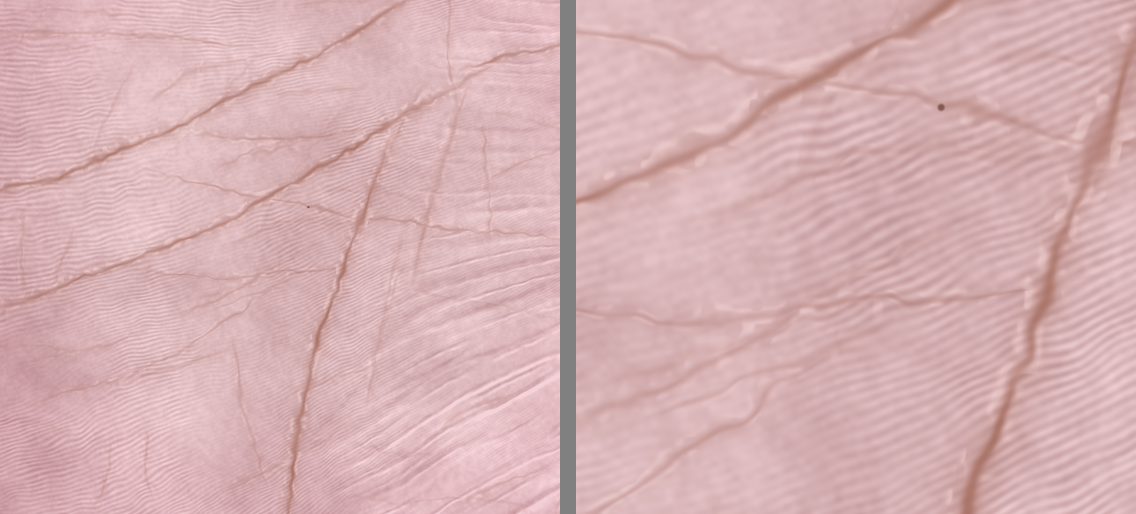
Left, the full canvas; right, a detail of the centre.
Reproduce this texture procedurally as a Shadertoy shader.

```glsl
// Close view of pale pink palm skin: mottled tone, broken curved friction ridges,
// soft uneven brown creases with beaded pale rims, and fanned wrinkles at the right.
// Skin tone is one scalar sent through two colours; grooves are tinted on top.
#define SHADE vec3(0.785, 0.620, 0.637)
#define LIGHT vec3(0.925, 0.788, 0.808)
#define GROOVE vec3(0.640, 0.420, 0.365)
#define BLUSH vec3(0.000, 0.030, 0.014)
#define RIDGE_COUNT 94.0
#define RIDGE_DEPTH 0.18
#define WRINKLE_COUNT 25.0
#define WRINKLE_DEPTH 0.95
#define CREASE_WIDTH 0.0036
#define FINE_LINES 44
#define GRAIN_SCALE 210.0

float hash(vec2 p) {
    vec3 q = fract(vec3(p.xyx) * 0.1031);
    q += dot(q, q.yzx + 33.33);
    return fract((q.x + q.y) * q.z);
}
float noise(vec2 p) {
    vec2 i = floor(p), f = fract(p);
    f = f * f * (3.0 - 2.0 * f);
    return mix(mix(hash(i), hash(i + vec2(1, 0)), f.x),
               mix(hash(i + vec2(0, 1)), hash(i + vec2(1, 1)), f.x), f.y);
}
float fbm(vec2 p) {
    float sum = 0.0, gain = 0.533;
    for (int i = 0; i < 4; i++) {
        sum += gain * noise(p);
        p = mat2(1.6, 1.2, -1.2, 1.6) * p + 7.3;
        gain *= 0.5;
    }
    return sum;
}

// Adds one bowed crease from a to b; marks.x is the groove, marks.y the pale rim.
void addCrease(inout vec2 marks, vec2 p, vec2 a, vec2 b, float bow, float size, float depth) {
    float len = length(b - a);
    vec2 along = (b - a) / len;
    float s = dot(p - a, along) / len;
    float h = dot(p - a, vec2(-along.y, along.x)) - 4.0 * bow * s * (1.0 - s);
    float taper = smoothstep(0.0, 0.25, s) * smoothstep(1.0, 0.75, s);
    float w = CREASE_WIDTH * size * (0.5 + 0.9 * noise(p * 38.0 + a * 50.0));
    float broken = 0.35 + 0.9 * noise(p * 24.0 + b * 40.0);
    float core = exp(-h * h / (w * w)) * broken;
    float halo = exp(-h * h / (16.0 * w * w));
    float edge = (abs(h - 0.5 * w) - 2.0 * w) / w;
    float beads = smoothstep(0.4, 0.75, noise(p * 120.0));
    marks.x = max(marks.x, depth * taper * (0.66 * core + 0.34 * halo));
    marks.y += depth * taper * exp(-edge * edge) * beads;
}

// Height of the stretched, fanned wrinkles: sharp valleys at two scales.
float wrinkleHeight(vec2 q) {
    float n = noise(vec2(q.x * 4.0, q.y * WRINKLE_COUNT));
    float m = noise(vec2(q.x * 7.0 + 9.0, q.y * WRINKLE_COUNT * 2.0));
    return smoothstep(0.0, 0.25, abs(n - 0.5)) + 0.6 * smoothstep(0.0, 0.3, abs(m - 0.5));
}

void mainImage(out vec4 fragColor, in vec2 fragCoord) {
    vec2 uv = fragCoord / iResolution.xy;
    vec2 p = fragCoord / iResolution.y;
    vec2 bend = vec2(noise(p * 9.0), noise(p * 9.0 + 31.0)) - 0.5;
    vec2 jitter = vec2(noise(p * 55.0), noise(p * 55.0 + 17.0)) - 0.5;
    vec2 c = p + 0.018 * bend + 0.008 * jitter;

    // Mottled base tone, brighter at the top and the lower right
    float tone = 0.49 + 0.85 * (fbm(p * 3.2 + 4.0) - 0.5) + 0.70 * (fbm(p * 11.0) - 0.5);
    tone += 0.30 * smoothstep(0.5, 0.0, length(uv - vec2(0.95, 0.05)));
    tone += 0.16 * smoothstep(0.5, 1.0, uv.y) - 0.20 * smoothstep(0.25, 0.0, uv.x);
    tone -= 0.18 * smoothstep(0.35, 0.0, uv.y) * (1.0 - uv.x);

    // Friction ridges that turn from falling (top left) to rising (bottom, centre)
    float thumb = smoothstep(0.0, 0.22, p.x - 0.56 - 0.22 * p.y);
    float flow = p.y + p.x * (0.6 * p.y - 0.4) - 0.35 * p.x * p.x;
    float phase = RIDGE_COUNT * flow + 5.0 * noise(p * 4.0) + 1.1 * noise(p * 32.0);
    float patchy = 0.2 + 1.2 * smoothstep(0.25, 0.75, noise(p * 7.0 + 3.0));
    patchy *= 0.4 + 1.2 * noise(p * 50.0 + 8.0);
    tone += RIDGE_DEPTH * sin(6.2832 * phase) * patchy * mix(1.0, 0.3, thumb);

    // Fanned wrinkles, lit from above
    float slope = mix(0.55, -0.06, smoothstep(0.2, 0.8, p.y));
    vec2 fan = vec2(p.x, p.y - slope * (p.x - 0.9)) + 0.014 * bend + 0.004 * jitter;
    float relief = wrinkleHeight(fan) - wrinkleHeight(fan + vec2(0.0, 0.004));
    float strength = thumb * mix(1.0, 0.6, smoothstep(0.4, 0.7, p.y));
    strength *= 0.5 + noise(p * 60.0 + 5.0);
    tone += WRINKLE_DEPTH * strength * clamp(relief, -0.4, 0.6);

    // Three main creases, then the secondary ones branching between them
    vec2 marks = vec2(0.0);
    addCrease(marks, c, vec2(-0.30, 0.54), vec2(0.95, 1.11), -0.070, 1.15, 0.92);
    addCrease(marks, c, vec2(-0.15, 0.35), vec2(1.06, 0.95), -0.058, 1.05, 0.86);
    addCrease(marks, c, vec2(0.54, -0.16), vec2(0.81, 0.82), 0.055, 1.20, 1.00);
    addCrease(marks, c, vec2(0.88, 0.86), vec2(1.25, 0.90), 0.030, 0.9, 0.70);
    addCrease(marks, c, vec2(0.20, 0.71), vec2(1.22, 0.54), -0.045, 0.7, 0.50);
    addCrease(marks, c, vec2(0.33, 0.76), vec2(0.78, 0.76), -0.034, 0.8, 0.42);
    addCrease(marks, c, vec2(0.24, 0.48), vec2(0.74, 0.50), -0.032, 0.7, 0.42);
    addCrease(marks, c, vec2(0.02, 0.20), vec2(0.58, 0.47), -0.035, 0.7, 0.42);
    addCrease(marks, c, vec2(-0.12, 0.92), vec2(0.58, 0.89), 0.030, 0.8, 0.40);
    addCrease(marks, c, vec2(0.66, 0.45), vec2(0.86, 0.88), 0.015, 1.4, 0.45);
    addCrease(marks, c, vec2(0.79, 0.38), vec2(0.93, 0.88), 0.010, 1.4, 0.40);

    // Scattered faint lines: steep and shallow families
    for (int i = 0; i < FINE_LINES; i++) {
        vec2 id = vec2(float(i), 5.0);
        vec2 mid = vec2(1.1 * hash(id), fract(0.618 * float(i) + 0.1));
        float turn = hash(id + 40.0);
        float angle = i % 3 == 0 ? 0.8 + 1.0 * turn : -0.25 + 0.8 * turn;
        vec2 reach = vec2(cos(angle), sin(angle)) * (0.08 + 0.14 * hash(id + 80.0));
        float bow = 0.03 * (hash(id + 120.0) - 0.5);
        addCrease(marks, c, mid - reach, mid + reach, bow, 0.8, 0.16 + 0.18 * turn);
    }

    // Fine grain, glints, final tint and one tiny dark speck
    tone += 0.20 * (noise(p * GRAIN_SCALE) - 0.5) + 0.22 * (noise(p * 90.0) - 0.5);
    tone += 0.75 * min(marks.y, 0.9);
    vec3 skin = mix(SHADE, LIGHT, clamp(tone, -0.25, 1.25));
    skin += BLUSH * (0.35 - smoothstep(0.3, 0.75, length(uv - vec2(0.55, 0.58))));
    skin = mix(skin, GROOVE, clamp(marks.x, 0.0, 1.0) * 0.85);
    float speck = smoothstep(0.0032, 0.0012, length(p - vec2(0.60, 0.597)));
    fragColor = vec4(mix(skin, GROOVE * 0.7, 0.8 * speck), 1.0);
}
```
